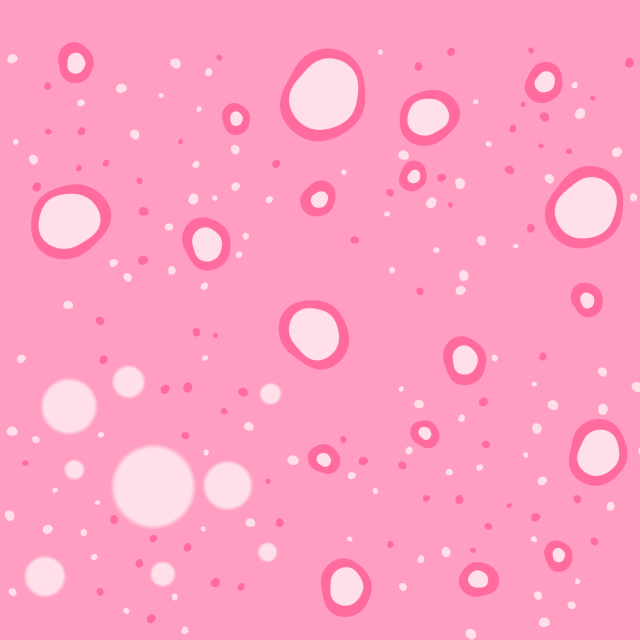
Reproduce this pattern procedurally as a WebGL 2 fragment shader.

```glsl
#version 300 es
precision highp float;
// Hand-drawn pink bubbles: wobbly rings with pale cores, small scattered dots
// and a cluster of soft blurred discs at the lower left.
// Each kind is a jittered cell grid; sizes come from a low-discrepancy lattice.

uniform vec2 u_resolution;
out vec4 fragColor;

const vec3 PINK = vec3(1.0, 0.62, 0.76);
const vec3 PALE = vec3(1.0, 0.88, 0.91);
const vec3 DEEP = vec3(1.0, 0.42, 0.62);

vec2 hash2(vec2 cell) {
    vec3 v = fract(cell.xyx * vec3(0.1031, 0.1030, 0.0973) + 0.137);
    v += dot(v, v.yzx + 33.33);
    return fract((v.xx + v.yz) * v.zy);
}

// Evenly spread value per cell, so every size occurs in its share
float spread(vec2 cell, float start) {
    return fract(dot(cell, vec2(0.755, 0.570)) + start);
}

// Signed distance to a circle whose outline is bent by layered sines
float wobblyDisc(vec2 p, float radius, float seed) {
    float a = atan(p.y, p.x);
    float bend = 0.08 * sin(2.0 * a + seed)
               + 0.03 * sin(3.0 * a + 1.7 * seed)
               + 0.012 * sin(5.0 * a + 2.9 * seed);
    return length(p) - radius * (1.0 + bend);
}

// Rings: x is the distance to the outer edge, y to the pale core
vec2 ringDistance(vec2 p) {
    vec2 size = vec2(0.2, 0.188);
    vec2 cell = floor(p / size);
    bool softCorner = cell.x < 2.0 && cell.y < 3.0;
    if (softCorner || cell.y > 4.0) return vec2(1.0);

    float radius = 0.022 + 0.048 * pow(spread(cell, 0.2), 2.5);
    vec2 room = 0.5 * size - 1.15 * radius;
    vec2 jitter = 2.0 * hash2(cell + 7.0) - 1.0;
    vec2 q = p - (cell + 0.5) * size - jitter * room;

    vec2 rnd = hash2(cell + 31.0);
    float seed = 6.283 * rnd.x;
    float core = radius - min(0.0145, 0.55 * radius);
    vec2 shift = 0.002 * (2.0 * rnd - 1.0);
    return vec2(wobblyDisc(q, radius, seed), wobblyDisc(q - shift, core, seed + 0.4));
}

// Soft discs: x is the distance to the edge, y the width of the blur
vec2 softDistance(vec2 p) {
    const float size = 0.14;
    vec2 cell = floor((p - 0.03) / size);
    if (any(lessThan(cell, vec2(0.0))) || any(greaterThan(cell, vec2(2.0)))) return vec2(1.0, 0.01);

    float radius = 0.014 + 0.06 * pow(spread(cell, 0.6), 2.5);
    float blur = 0.0025 + 0.05 * radius;
    vec2 jitter = 2.0 * hash2(cell + 53.0) - 1.0;
    vec2 center = 0.03 + (cell + 0.5) * size + jitter * (0.5 * size - radius - blur);
    return vec2(length(p - center) - radius, blur);
}

// Dots: x is the distance to the edge, y is 1 for pale and 0 for deep
vec2 dotDistance(vec2 p) {
    const float count = 18.0;
    mat2 turn = mat2(0.878, 0.479, -0.479, 0.878);
    vec2 cell = floor(turn * p * count);
    vec2 jitter = 0.68 * (hash2(cell + 91.0) - 0.5);
    vec2 center = (cell + 0.5 + jitter) * turn / count;

    // Thin out between the four groups, keep clear of rings and soft discs
    float fromGroup = length(fract(center * 2.0) - 0.5);
    float density = 0.88 * smoothstep(0.64, 0.36, fromGroup) * step(center.y, 0.925);
    vec2 rnd = hash2(cell + 137.0);
    float clearance = min(ringDistance(center).x, softDistance(center).x);
    if (rnd.x > density || clearance < 0.012) return vec2(1.0, 0.0);

    vec2 look = hash2(cell + 211.0);
    float pale = step(look.x, 0.58);
    float radius = mix(0.0038, 0.0075 + 0.0007 * pale, look.y);
    return vec2(wobblyDisc(p - center, radius, 6.283 * rnd.y), pale);
}

float cover(float d, float width) {
    return 1.0 - smoothstep(-width, width, d);
}

void main() {
    float side = min(u_resolution.x, u_resolution.y);
    vec2 p = gl_FragCoord.xy / side;
    float edge = 0.75 / side;

    vec2 speck = dotDistance(p);
    vec2 soft = softDistance(p);
    vec2 ring = ringDistance(p);

    vec3 color = mix(PINK, mix(DEEP, PALE, speck.y), cover(speck.x, edge));
    color = mix(color, PALE, cover(soft.x, max(soft.y, edge)));
    color = mix(color, DEEP, cover(ring.x, edge));
    color = mix(color, PALE, cover(ring.y, edge));
    fragColor = vec4(color, 1.0);
}
```
